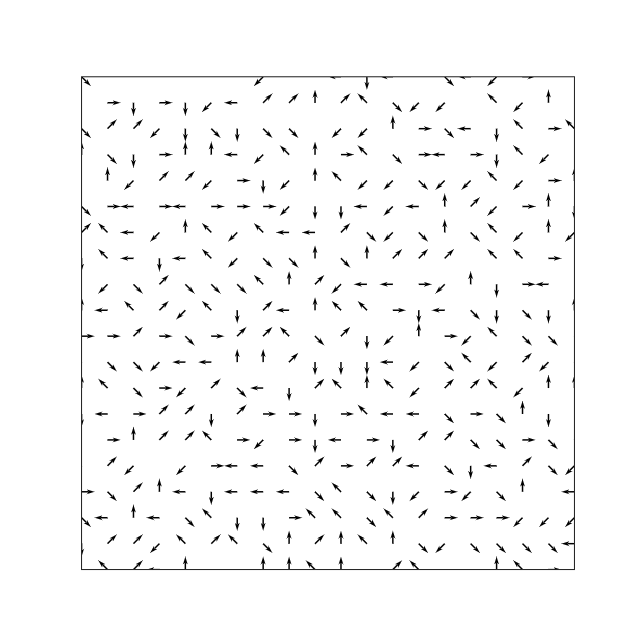
Write a three.js fragment shader that draws this pattern.

```glsl
// A framed field of small black arrows on white: 20 by 20 grid nodes, each the
// tail of an arrow in one of eight hashed directions, with a few nodes empty.
// Arrows are distance functions, clipped by the thin square frame.

varying vec2 vUv;

const vec3 PAPER = vec3(1.0);
const vec3 INK = vec3(0.0);

const vec2 FRAME_ORIGIN = vec2(0.1275, 0.11);  // lower left corner
const float FRAME_SIZE = 0.77;
const float FRAME_LINE = 0.0014;

const float INTERVALS = 19.0;                  // gaps between the 20 nodes
const float SPACING = FRAME_SIZE / INTERVALS;
const float ARROW_LENGTH = 0.5 * SPACING;
const float SHAFT_WIDTH = 0.003 * FRAME_SIZE;
const float EMPTY_SHARE = 0.03;

// Head proportions, in shaft widths
const float HEAD_LENGTH = 5.0;
const float HEAD_NOTCH = 4.5;
const float HEAD_HALF_WIDTH = 1.5;

const float EIGHTH_TURN = 0.78539816;
const float SEED = 17.0;

// Two independent random values per node
vec2 hash22(vec2 p) {
  vec3 q = fract(vec3(p.xyx + SEED) * vec3(0.1031, 0.1030, 0.0973));
  q += dot(q, q.yzx + 33.33);
  return fract((q.xx + q.yz) * q.zy);
}

float boxDistance(vec2 p, vec2 halfSize) {
  vec2 d = abs(p) - halfSize;
  return length(max(d, 0.0)) + min(max(d.x, d.y), 0.0);
}

// Arrow along +x with its tail at the origin
float arrowDistance(vec2 p) {
  p.y = abs(p.y);

  // Shaft, running on into the notch of the head
  float halfShaft = 0.5 * (ARROW_LENGTH - 4.0 * SHAFT_WIDTH);
  float shaft = boxDistance(p - vec2(halfShaft, 0.0),
                            vec2(halfShaft, 0.5 * SHAFT_WIDTH));

  // Head, bounded by a slanted side, a swept back edge and the tip
  vec2 fromTip = p - vec2(ARROW_LENGTH, 0.0);
  vec2 barb = vec2(-HEAD_LENGTH, HEAD_HALF_WIDTH) * SHAFT_WIDTH;
  vec2 sideNormal = normalize(vec2(HEAD_HALF_WIDTH, HEAD_LENGTH));
  vec2 backNormal = normalize(vec2(0.5 - HEAD_HALF_WIDTH,
                                   HEAD_NOTCH - HEAD_LENGTH));
  float head = max(dot(fromTip, sideNormal), dot(fromTip - barb, backNormal));
  head = max(head, fromTip.x);

  return min(shaft, head);
}

// Distance to the nearest arrow growing from the four surrounding nodes
float fieldDistance(vec2 p) {
  vec2 cell = floor(p / SPACING);
  float nearest = 1.0;
  for (int j = 0; j < 2; j++) {
    for (int i = 0; i < 2; i++) {
      vec2 node = cell + vec2(float(i), float(j));
      vec2 random = hash22(node);
      if (random.y < EMPTY_SHARE) continue;

      float angle = floor(random.x * 8.0) * EIGHTH_TURN;
      vec2 along = vec2(cos(angle), sin(angle));
      vec2 offset = p - node * SPACING;
      vec2 local = vec2(dot(offset, along),
                        dot(offset, vec2(-along.y, along.x)));
      nearest = min(nearest, arrowDistance(local));
    }
  }
  return nearest;
}

float coverage(float d, float pixel) {
  return clamp(0.5 - d / pixel, 0.0, 1.0);
}

void main() {
  float pixel = max(fwidth(vUv.x), 1e-5);
  vec2 p = vUv - FRAME_ORIGIN;

  // Arrows clipped to the frame, then the frame line on top
  float frame = boxDistance(p - 0.5 * FRAME_SIZE, vec2(0.5 * FRAME_SIZE));
  float arrows = coverage(max(fieldDistance(p), frame), pixel);
  float border = coverage(abs(frame) - 0.5 * FRAME_LINE, pixel);

  gl_FragColor = vec4(mix(PAPER, INK, max(arrows, border)), 1.0);
}
```
